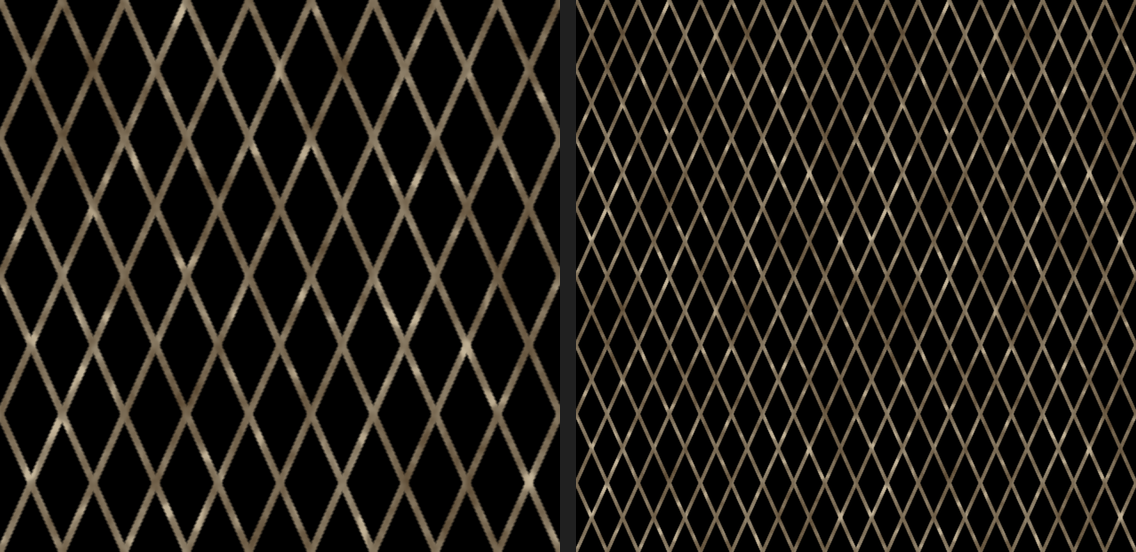
Left, the tile; right, the same tile 2 across and 2 down.
Give the GLSL for this pattern, as a WebGL 2 fragment shader.

```glsl
#version 300 es
precision highp float;

uniform vec2 u_resolution;
out vec4 fragColor;

const float TAU = 6.2831853;

// Unit gradient for a lattice cell
vec2 gradientAt(vec2 cell) {
    vec3 h = fract(cell.xyx * vec3(0.1031, 0.1030, 0.0973));
    h += dot(h, h.yzx + 33.33);
    float angle = TAU * fract((h.x + h.y) * h.z);
    return vec2(cos(angle), sin(angle));
}

// Gradient noise that wraps after a whole number of cells
float wrappedNoise(vec2 uv, vec2 period, float seed) {
    vec2 p = uv * period;
    vec2 cell = floor(p);
    vec2 f = p - cell;
    vec2 blend = f * f * f * (f * (f * 6.0 - 15.0) + 10.0);
    float corner[4];
    for (int i = 0; i < 4; i++) {
        vec2 offset = vec2(i & 1, i >> 1);
        vec2 wrapped = mod(cell + offset, period);
        corner[i] = dot(gradientAt(wrapped + seed), f - offset);
    }
    return mix(mix(corner[0], corner[1], blend.x),
               mix(corner[2], corner[3], blend.x), blend.y);
}

// Soft coverage of a strand centred on whole values of its coordinate
float strand(float coordinate, float ripple) {
    float distanceToCore = abs(fract(coordinate + 0.5) - 0.5);
    return 1.0 - smoothstep(0.034, 0.092, distanceToCore + ripple);
}

void main() {
    vec2 uv = gl_FragCoord.xy / u_resolution;
    vec2 p = uv * vec2(9.0, 4.0);

    // Two crossing families of strands with faintly beaded edges
    float ripple = 0.005 * sin(TAU * 35.0 * p.y);
    float rising = strand(p.x - p.y, ripple);
    float falling = strand(p.x + p.y, -ripple);
    float coverage = 1.0 - (1.0 - rising) * (1.0 - falling);

    // Broad fading and short worn patches
    float fading = wrappedNoise(uv, vec2(5.0, 4.0), 11.0);
    float wear = wrappedNoise(uv, vec2(27.0, 20.0), 47.0);
    float grain = wrappedNoise(uv, vec2(90.0, 72.0), 83.0);
    float tone = clamp(0.5 + 0.55 * fading + 0.6 * wear + 0.25 * grain, 0.0, 1.0);

    vec3 darkBrown = vec3(0.37, 0.30, 0.21);
    vec3 paleTan = vec3(0.62, 0.57, 0.48);
    vec3 thread = mix(darkBrown, paleTan, tone);

    // Rare pale glints
    thread += vec3(0.15, 0.14, 0.12) * smoothstep(0.25, 0.5, wear + 0.3 * fading);

    fragColor = vec4(thread * coverage, 1.0);
}
```
